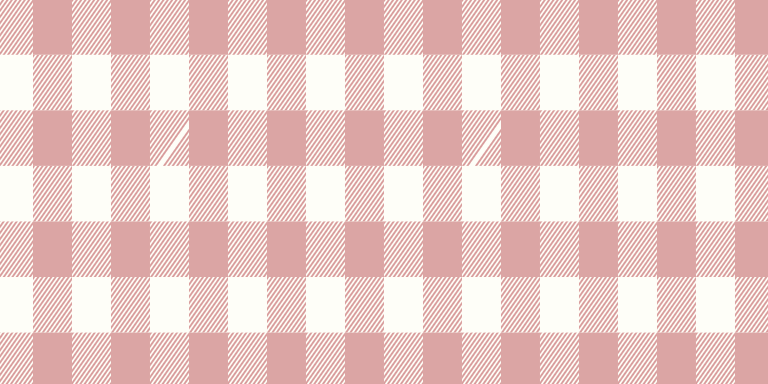
Reproduce this pattern procedurally as a Shadertoy shader.

```glsl
// Rose and ivory gingham: solid, blank and diagonally hatched cells.

// Lengths are in canvas heights.
const vec2 CELL = vec2(0.10156, 0.1447);     // one cell, half a repeat
const vec2 ORIGIN = vec2(0.0859, 0.2786);    // lower left of a solid cell
const float THREADS = 9.0;                   // hatch lines across a cell
const float THREAD_WIDTH = 0.53;             // share of the hatch period
const float THREAD_PHASE = 0.25;
const vec2 FLAW_CELL = vec2(3.0, 2.0);       // cell with a missing thread
const float FLAW_REPEAT = 8.0;               // cells between flaws across
const float FLAW_THREAD = 2.0;               // missing thread, from diagonal

const vec3 IVORY = vec3(0.998, 0.998, 0.972);
const vec3 ROSE = vec3(0.86, 0.647, 0.643);
const vec3 THREAD_ROSE = vec3(0.85, 0.617, 0.615);

// Coverage of the dyed band in every second cell along one axis.
float band(float cells, float pixel) {
    float fromCentre = abs(mod(cells + 0.5, 2.0) - 1.0);
    return clamp((0.5 - fromCentre) / pixel + 0.5, 0.0, 1.0);
}

// Coverage of a thread, given its phase and the pixel size in periods.
float thread(float phase, float pixel) {
    float fromCentre = abs(fract(phase) - 0.5);
    return clamp((0.5 * THREAD_WIDTH - fromCentre) / pixel + 0.5, 0.0, 1.0);
}

// 1 where a single hatch thread is left out of a cell.
float missingThread(vec2 cell, float phase) {
    vec2 id = floor(cell);
    bool inCell = mod(id.x - FLAW_CELL.x, FLAW_REPEAT) < 0.5
               && abs(id.y - 0.0) < 0.5;
    vec2 local = fract(cell);
    float line = floor((local.x - local.y) * THREADS + THREAD_PHASE);
    return inCell && abs(line - FLAW_THREAD) < 0.5 ? 1.0 : 0.0;
}

void mainImage(out vec4 fragColor, in vec2 fragCoord) {
    vec2 cell = (fragCoord / iResolution.y - ORIGIN) / CELL;
    vec2 pixel = 1.0 / (iResolution.y * CELL);

    // Dyed columns and rows
    float column = band(cell.x, pixel.x);
    float row = band(cell.y, pixel.y);
    float solid = column * row;
    float hatched = column + row - 2.0 * solid;

    // Rising diagonal hatch, with the occasional skipped thread
    float phase = (cell.x - cell.y) * THREADS + THREAD_PHASE;
    float hatch = thread(phase, length(pixel) * THREADS);
    hatch *= 1.0 - missingThread(cell - vec2(0.0, FLAW_CELL.y), phase);

    vec3 color = mix(IVORY, THREAD_ROSE, hatched * hatch);
    color = mix(color, ROSE, solid);
    fragColor = vec4(color, 1.0);
}
```
